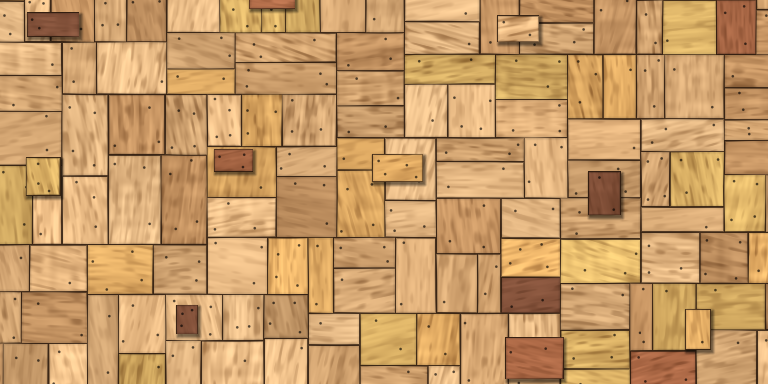
Give the GLSL for this texture, as a WebGL 1 fragment shader.

```glsl
precision highp float;
// Patchwork wall of irregular wooden blocks with grain, nail holes and dark joints.
uniform vec2 u_resolution;

float hash(vec2 p) {
  vec3 q = fract(p.xyx * 0.1031);
  q += dot(q, q.yzx + 33.33);
  return fract((q.x + q.y) * q.z);
}

float noise(vec2 p) {
  vec2 i = floor(p), f = fract(p);
  f = f * f * (3.0 - 2.0 * f);
  return mix(mix(hash(i), hash(i + vec2(1, 0)), f.x),
             mix(hash(i + vec2(0, 1)), hash(i + 1.0), f.x), f.y);
}

float jitter(vec2 corner) { return 0.76 * (hash(corner + 31.0) - 0.5); }

float boxDistance(vec2 p, vec2 halfSize) {
  vec2 d = abs(p) - halfSize;
  return length(max(d, 0.0)) + min(max(d.x, d.y), 0.0);
}

// Base colour of a block; raised blocks are red more often.
vec3 woodColour(float pick, float raised) {
  if (pick < 0.035 + 0.3 * raised) return vec3(0.70, 0.43, 0.29);
  if (pick < 0.05 + 0.4 * raised) return vec3(0.50, 0.31, 0.22);
  if (pick < 0.24) return vec3(0.75, 0.56, 0.37);
  if (pick < 0.55) return vec3(0.83, 0.65, 0.45);
  if (pick < 0.66) return vec3(0.88, 0.67, 0.39);
  if (pick < 0.73) return vec3(0.84, 0.68, 0.39);
  return vec3(0.92, 0.74, 0.53);
}

vec3 block(vec2 p, vec2 lo, vec2 hi, vec2 seed, float raised) {
  float px = 1.0 / u_resolution.y;
  vec2 size = hi - lo, centre = 0.5 * (lo + hi);
  float pick = hash(seed + 1.7);
  vec3 colour = woodColour(pick, raised) * (0.95 + 0.1 * hash(seed + 5.3));

  // Grain mostly follows the long side, slightly tilted: x along, y across.
  bool upright = size.y > size.x * mix(0.55, 1.15, hash(seed + 2.9));
  vec2 g = upright ? (p - centre).yx : p - centre;
  g.y += g.x * 0.5 * (hash(seed + 8.1) - 0.5);
  g += 40.0 * vec2(hash(seed + 3.1), hash(seed + 7.7));
  g.y += 0.035 * noise(g * vec2(4.0, 7.0));
  float broad = noise(g * vec2(3.0, 9.0)) - 0.5;
  float rings = noise(g * vec2(3.0, 48.0)) - 0.5;
  float fibre = noise(g * vec2(20.0, 150.0)) - 0.5;
  float flecks = smoothstep(0.5, 0.95, noise(g * vec2(30.0, 115.0) + 9.0));
  float curl = noise(g * vec2(55.0, 12.0)) - 0.5;
  float coarse = mix(0.5, 1.4, hash(seed + 4.4));
  float tone = 0.13 * broad + 0.14 * rings + coarse * (0.16 * fibre - 0.17 * flecks)
             + 0.14 * curl * step(0.72, hash(seed + 6.6)) + 0.02;
  colour *= 1.0 + tone * vec3(0.85, 1.05, 1.3);

  // Nail holes near the corners.
  vec2 side = sign(p - centre);
  vec2 nail = seed + side * 2.3;
  vec2 inset = 0.012 + 0.25 * size * vec2(hash(nail + 0.4), hash(nail + 9.2));
  float hole = length(p - centre - side * (0.5 * size - inset));
  float shown = step(0.4, hash(nail + 6.1));
  colour *= 1.0 - 0.65 * shown * (1.0 - smoothstep(0.0015, 0.0025 + px, hole));

  // Worn edges and uneven joints.
  vec2 border = min(p - lo, hi - p);
  float edge = min(border.x, border.y);
  colour *= 1.0 - 0.12 * (1.0 - smoothstep(0.0, 0.009, edge));
  float gap = 0.0003 + 0.0028 * noise(p * 8.0 + seed);
  float joint = 1.0 - smoothstep(gap - 0.6 * px, gap + 0.6 * px, edge);
  return mix(colour, vec3(0.17, 0.10, 0.05), 0.9 * joint);
}

void main() {
  vec2 p = gl_FragCoord.xy / u_resolution.y;
  vec2 grid = vec2(0.30, 0.26), q = p / grid + 0.35;
  vec2 lo = vec2(0.0), hi = vec2(1.0), seed = vec2(0.0);

  // Pinwheel tiling: each grid corner shifts one joint, alternating direction.
  for (int j = -1; j <= 1; j++) for (int i = -1; i <= 1; i++) {
    vec2 c = floor(q) + vec2(i, j);
    float a = jitter(c), b = jitter(c + vec2(1, 0));
    float d = jitter(c + 1.0), e = jitter(c + vec2(0, 1));
    bool even = mod(c.x + c.y, 2.0) < 0.5;
    vec2 low = c + (even ? vec2(a, b) : vec2(e, a));
    vec2 high = c + 1.0 + (even ? vec2(d, e) : vec2(b, d));
    if (all(greaterThanEqual(q, low)) && all(lessThan(q, high))) {
      lo = (low - 0.35) * grid;
      hi = (high - 0.35) * grid;
      seed = c * 7.0 + 50.0;
    }
  }

  // Split large tiles into smaller blocks.
  for (int k = 0; k < 3; k++) {
    vec2 size = hi - lo;
    if (size.x * size.y < 0.026) break;
    vec2 cut = mix(lo, hi, mix(0.28, 0.72, hash(seed + 11.3)));
    if (size.x * mix(0.5, 1.5, hash(seed + 12.9)) > size.y) {
      if (p.x < cut.x) { hi.x = cut.x; seed += 101.0; } else { lo.x = cut.x; seed += 157.0; }
    } else {
      if (p.y < cut.y) { hi.y = cut.y; seed += 211.0; } else { lo.y = cut.y; seed += 263.0; }
    }
  }

  // Small raised blocks laid on top, with a soft shadow to the lower right.
  float shade = 1.0, raised = 0.0;
  for (int j = -1; j <= 1; j++) for (int i = -1; i <= 1; i++) {
    vec2 c = floor(p / 0.42) + vec2(i, j), id = c * 5.0 + 400.0;
    if (hash(id) > 0.68) continue;
    vec2 centre = (c + 0.15 + 0.7 * vec2(hash(id + 1.3), hash(id + 2.6))) * 0.42;
    vec2 halfSize = mix(vec2(0.028, 0.026), vec2(0.1, 0.06), vec2(hash(id + 3.9), hash(id + 4.2)));
    if (boxDistance(p - centre, halfSize) < 0.0) {
      lo = centre - halfSize;
      hi = centre + halfSize;
      seed = id;
      shade = 1.0;
      raised = 1.0;
    } else {
      float reach = boxDistance(p - centre - vec2(0.004, -0.006), halfSize);
      shade *= 1.0 - 0.5 * (1.0 - smoothstep(-0.003, 0.009, reach));
    }
  }

  gl_FragColor = vec4(block(p, lo, hi, seed, raised) * shade, 1.0);
}
```
